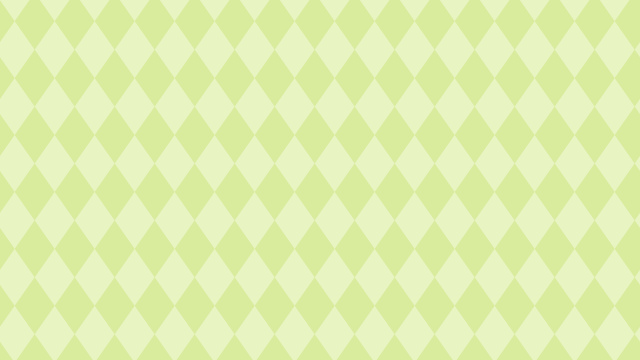
Write a WebGL 2 fragment shader that draws this pattern.

```glsl
#version 300 es
precision highp float;

uniform vec2 u_resolution;
out vec4 fragColor;

// Signed distance to a lattice of touching diamonds, positive inside.
float diamondLattice(vec2 point, vec2 period, vec2 center) {
    vec2 cell = (point - center) / period;
    vec2 offset = abs(fract(cell + 0.5) - 0.5);
    return (0.5 - offset.x - offset.y) / length(1.0 / period);
}

// Edge coverage, softened over one blur width.
float coverage(float signedDistance, float blur) {
    return clamp(0.5 + signedDistance / blur, 0.0, 1.0);
}

void main() {
    const vec3 PALE_LIME = vec3(0.91, 0.96, 0.765);
    const vec3 DEEP_LIME = vec3(0.85, 0.92, 0.61);

    // Lengths are in canvas heights: 16 repeats across, about 6.3 down.
    const vec2 PERIOD = vec2(0.11111, 0.1581);
    const vec2 CENTER = vec2(0.0963, 0.1507);

    float pixel = 1.0 / u_resolution.y;
    vec2 point = gl_FragCoord.xy * pixel;

    float diamond = coverage(diamondLattice(point, PERIOD, CENTER), pixel);
    fragColor = vec4(mix(PALE_LIME, DEEP_LIME, diamond), 1.0);
}
```
